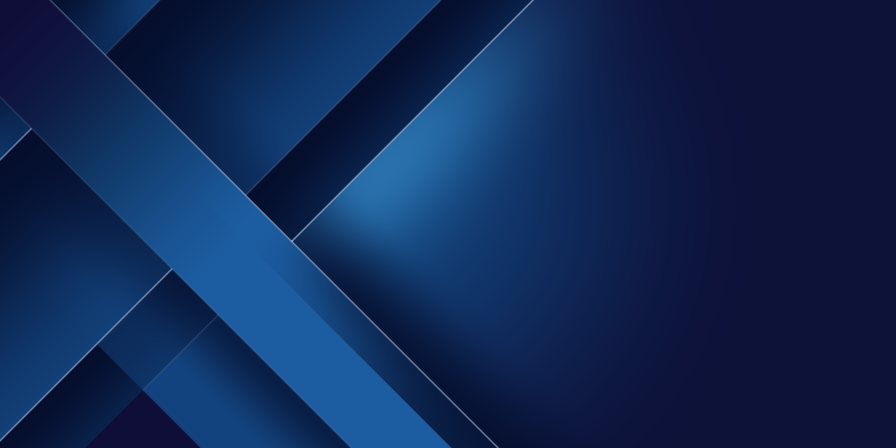
Write a WebGL 1 fragment shader that draws this background.

```glsl
precision highp float;
// Crossing diagonal blue ribbons with thin bright rims and a soft glow on navy.
uniform vec2 u_resolution;

const vec3 NAVY = vec3(0.050, 0.070, 0.225);
const vec3 PURPLE = vec3(0.060, 0.055, 0.225);
const vec3 SHADE = vec3(0.018, 0.055, 0.175);
const vec3 BLUE = vec3(0.070, 0.250, 0.470);
const vec3 GLOW = vec3(0.165, 0.455, 0.690);
const vec3 RIBBON = vec3(0.110, 0.365, 0.635);
const vec3 RIM = vec3(0.580, 0.660, 0.790);

// Seams along the rising diagonals, shared by both sides of the ribbon
const float SEAM_A = 0.357;
const float SEAM_B = 0.984;
const float SEAM_C = 1.190;

// Ribbon borders along the falling diagonals
const float RIBBON_LOW = -0.216;
const float RIBBON_HIGH = 0.112;
const float FOLD = 0.008;
const float VEIL_LOW = -0.552;

// Antialiased step
float edge(float at, float x, float px) {
  return smoothstep(at - px, at + px, x);
}

// Thin line with soft sides
float rim(float at, float x, float px) {
  return 1.0 - smoothstep(0.0006, 0.0012 + 1.5 * px, abs(x - at));
}

// Panel that brightens from shade to blue between two seams
vec3 panel(float s, float from, float to, float strength) {
  return mix(SHADE, BLUE, strength * smoothstep(from, to, s));
}

// Open background: broad halo, streak beside the seam, ribbon shadow
vec3 glowField(vec2 p, float s, float d) {
  float halo = 1.0 - smoothstep(0.0, 0.84, length(p - vec2(0.86, 0.45)));
  vec3 col = mix(NAVY, BLUE, halo);
  float across = (s - 1.24) / 0.20;
  float along = (d - 0.47) / (d < 0.47 ? 0.34 : 0.58);
  col = mix(col, GLOW, 0.95 * exp(-across * across - along * along));
  float shadow = 1.0 - smoothstep(-0.02, 0.27, d - RIBBON_HIGH);
  float reach = smoothstep(1.10, 1.45, s);
  return mix(col, SHADE, shadow * mix(0.55, 0.85, reach));
}

// Panels stacked between the seams
vec3 panels(float s, float d, float px) {
  vec3 col = panel(s, 0.08, SEAM_A, 0.95);
  col = mix(col, panel(s, SEAM_A, SEAM_B + 0.05, 1.0), edge(SEAM_A, s, px));
  col = mix(col, panel(s, SEAM_B, SEAM_C + 0.08, 0.50), edge(SEAM_B, s, px));
  float gap = max(d - RIBBON_HIGH, RIBBON_LOW - d);
  return mix(SHADE, col, mix(0.60, 1.0, smoothstep(0.0, 0.24, gap)));
}

// Lower left side: translucent veil over the panels
vec3 lowerSide(vec3 base, float s, float d, float px) {
  float beyond = edge(SEAM_C, s, px);
  float veil = edge(VEIL_LOW, d, px);
  float lit = smoothstep(0.0, 0.22, RIBBON_LOW - d);
  vec3 veilCol = mix(SHADE, BLUE * 1.05, mix(0.30, 1.0, lit));
  float haze = mix(0.10, 0.55, edge(SEAM_B, s, px)) * smoothstep(0.6, 0.95, s);
  vec3 col = mix(base, veilCol, veil * haze);
  return mix(col, mix(PURPLE, veilCol, veil), beyond);
}

// Main ribbon with a darker folded strip on its upper side
vec3 ribbon(float s, float d, float px) {
  vec3 col = mix(PURPLE, BLUE * 0.72, smoothstep(0.05, 0.65, s));
  col = mix(col, RIBBON, smoothstep(0.35, 1.15, s));
  vec3 foldCol = mix(RIBBON, SHADE, 0.85 * smoothstep(1.0, 2.1, s));
  foldCol = mix(foldCol, SHADE, 0.30 * smoothstep(FOLD, RIBBON_HIGH, d)
    * smoothstep(1.1, 1.5, s));
  return mix(col, foldCol, edge(FOLD, d, px) * smoothstep(0.8, 1.3, s));
}

void main() {
  float px = 1.0 / u_resolution.y;
  vec2 p = gl_FragCoord.xy * px;
  p.y = 1.0 - p.y;
  float s = p.x + p.y;
  float d = p.x - p.y;

  float above = edge(RIBBON_HIGH, d, px);
  float below = 1.0 - edge(RIBBON_LOW, d, px);
  float veil = edge(VEIL_LOW, d, px);

  // Layers on each side of the ribbon
  vec3 base = panels(s, d, px);
  vec3 upper = mix(base, glowField(p, s, d), edge(SEAM_C, s, px));
  vec3 lower = lowerSide(base, s, d, px);
  vec3 col = mix(ribbon(s, d, px), upper, above);
  col = mix(col, lower, below);

  // Bright rims on the seams and the ribbon
  float line = rim(SEAM_C, s, px) * (0.75 * above + 0.15 * below * veil);
  line += rim(SEAM_B, s, px) * (0.22 * above + 0.70 * below);
  line += rim(SEAM_A, s, px) * (0.15 * above + 0.65 * below);
  line += rim(RIBBON_HIGH, d, px) * mix(0.35, 0.65, smoothstep(0.1, 0.9, s));
  line += rim(RIBBON_LOW, d, px) * 0.15;
  col = mix(col, RIM, min(line, 1.0));

  gl_FragColor = vec4(col, 1.0);
}
```
